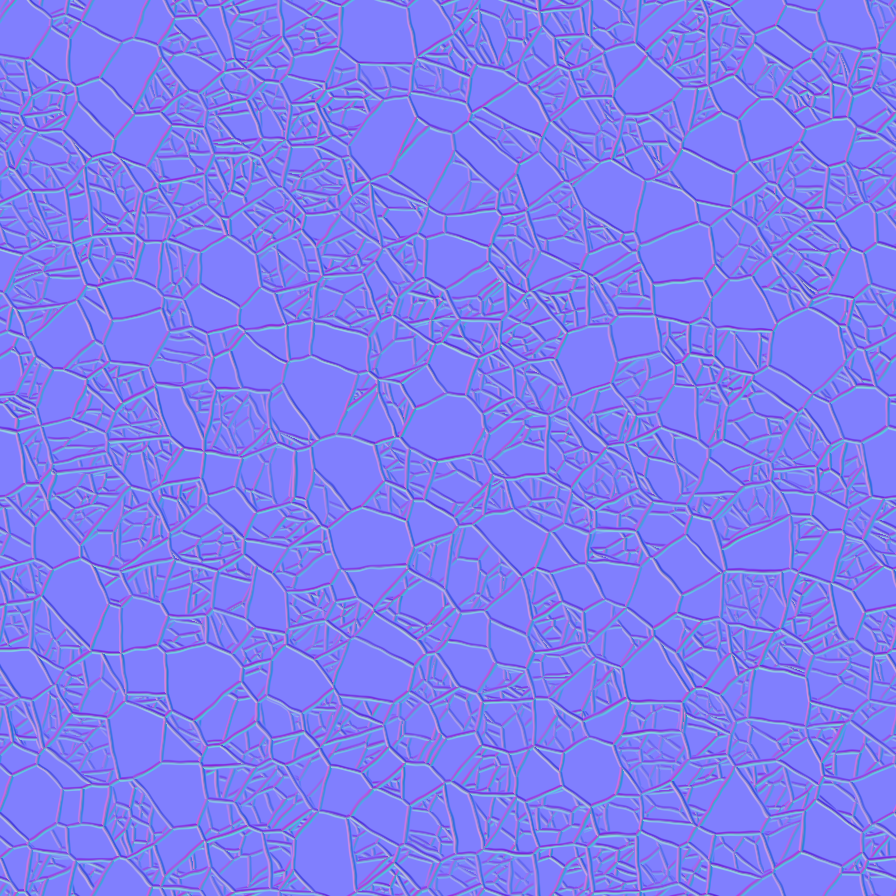
This texture map is drawn by a Shadertoy shader. Its source:

```glsl
// Tangent-space normal map of cracked leather: flat irregular plates split by narrow grooves.

#define PLATES 22.0      // coarse plates across the canvas
#define REFINE 1.6       // grid growth for each finer crack level
#define SIZE_SPREAD 0.75 // variation of plate size
#define SPLIT 0.58       // share of plates that crack again
#define GROOVE 0.0034    // half width of a groove
#define TILT 0.29        // red and green swing on groove walls
#define BLUE_DIP 0.18    // blue lost in a groove
#define WOBBLE 0.0022    // waviness of the crack lines

const int LEVELS = 3;
const vec3 FLAT_NORMAL = vec3(0.5, 0.497, 0.995);

struct Plate {
    float edge;  // distance to the nearest border
    vec2 toEdge; // direction to that border
    vec2 local;  // position relative to the plate centre
    vec3 key;    // random values of the plate
};

vec3 hash3(vec2 cell, float seed) {
    vec3 p = fract(vec3(cell, seed * 17.0 + 3.0) * vec3(0.1031, 0.1030, 0.0973));
    p += dot(p, p.yxz + 33.33);
    return fract((p.xxy + p.yzz) * p.zyx);
}

// Smooth vector noise in -1..1 that repeats over the unit square
vec2 tileNoise(vec2 uv, float freq, float seed) {
    vec2 p = uv * freq, i = floor(p), f = fract(p);
    f = f * f * (3.0 - 2.0 * f);
    vec2 a = hash3(mod(i, freq), seed).xy;
    vec2 b = hash3(mod(i + vec2(1, 0), freq), seed).xy;
    vec2 c = hash3(mod(i + vec2(0, 1), freq), seed).xy;
    vec2 d = hash3(mod(i + vec2(1, 1), freq), seed).xy;
    return 2.0 * mix(mix(a, b, f.x), mix(c, d, f.x), f.y) - 1.0;
}

// Offset to a plate centre (xy) and its power distance (z)
vec3 site(vec2 cell, vec2 p, float period, float seed) {
    vec3 h = hash3(mod(cell, period), seed);
    vec2 r = cell + h.xy - p;
    return vec3(r, dot(r, r) - SIZE_SPREAD * h.z * h.z);
}

// Weighted Voronoi plates with exact distance to straight borders
Plate findPlate(vec2 p, float period, float seed) {
    vec2 base = floor(p), id = base;
    vec3 best = vec3(0, 0, 1e3);
    for (int y = -2; y <= 2; y++)
    for (int x = -2; x <= 2; x++) {
        vec2 cell = base + vec2(x, y);
        vec3 s = site(cell, p, period, seed);
        if (s.z < best.z) { best = s; id = cell; }
    }
    Plate plate = Plate(1e3, vec2(1, 0), -best.xy, hash3(mod(id, period), seed + 9.0));
    for (int y = -2; y <= 2; y++)
    for (int x = -2; x <= 2; x++) {
        vec2 cell = base + vec2(x, y);
        if (cell == id) continue;
        vec3 s = site(cell, p, period, seed);
        vec2 across = s.xy - best.xy;
        float span = max(length(across), 1e-4);
        float edge = (s.z - best.z) / (2.0 * span);
        if (edge < plate.edge) { plate.edge = edge; plate.toEdge = across / span; }
    }
    return plate;
}

void mainImage(out vec4 fragColor, in vec2 fragCoord) {
    vec2 uv = fragCoord / iResolution.y;
    float halfWidth = max(GROOVE, 1.3 / iResolution.y);

    // Bend the crack lines slightly
    vec2 q = uv + WOBBLE * (tileNoise(uv, 26.0, 21.0) + 0.45 * tileNoise(uv, 80.0, 22.0));
    float wear = 1.0 + 0.25 * tileNoise(uv, 60.0, 23.0).x;

    vec2 slope = vec2(0), shift = vec2(0);
    float depth = 0.0, strength = 1.0, grid = PLATES, period = PLATES;
    mat2 stretch = mat2(1.0);

    // Each level cracks some plates of the level above
    for (int level = 0; level < LEVELS; level++) {
        Plate plate = findPlate(stretch * q * grid + shift, period, float(level));
        vec2 gradient = plate.toEdge * stretch;
        float steep = length(gradient);
        float x = plate.edge / (grid * steep * halfWidth);

        // Groove wall: level at the bottom and the rim, steep between
        float wall = smoothstep(0.0, 0.35, x) * (1.0 - smoothstep(0.45, 1.0, x));
        slope += strength * wall * gradient / steep;
        depth = max(depth, strength * (1.0 - smoothstep(0.0, 1.0, x)));
        if (plate.key.x > SPLIT) break;

        // Finer cracks get their own direction and stop at the parent groove
        strength *= smoothstep(0.5, 1.5, x) * mix(0.65, 1.0, plate.key.y);
        q = inverse(stretch) * plate.local / grid;
        float angle = 6.2832 * plate.key.z;
        float c = cos(angle), s = sin(angle);
        stretch = mat2(0.75, 0.0, 0.0, 1.3) * mat2(c, s, -s, c);
        shift = 100.0 + 80.0 * plate.key.yz;
        grid *= REFINE;
        period = 512.0;
    }

    vec3 relief = wear * vec3(TILT * slope, -BLUE_DIP * depth);
    fragColor = vec4(clamp(FLAT_NORMAL + relief, 0.0, 1.0), 1.0);
}
```
